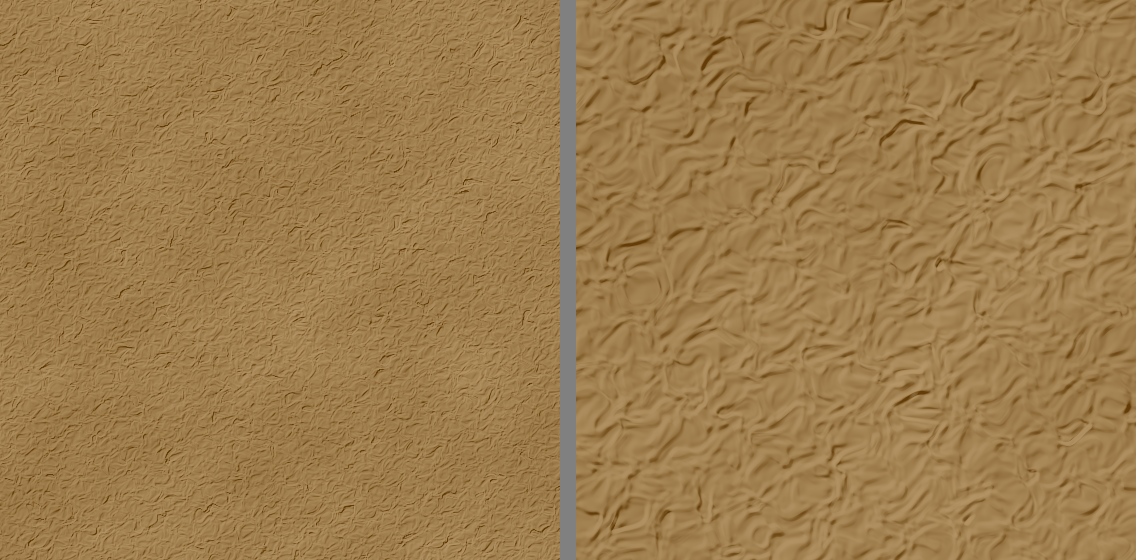
Left: the whole. Right: its middle third, enlarged.
Reproduce this texture procedurally as a three.js fragment shader.

```glsl
// Ochre plaster wall: fine crumpled relief with short slanted crevices, lit from the upper left.

varying vec2 vUv;

const vec3 BASE_COLOR = vec3(0.620, 0.488, 0.297);
const vec3 TONE_STEP = vec3(0.042, 0.046, 0.049);  // colour change per unit of tone
const vec2 LIGHT_DIR = vec2(-0.60, 0.80);
const float GRAIN_ANGLE = 0.60;     // slant of the crevices, in radians
const float GRAIN_STRETCH = 1.35;   // length of features along the slant
const float FLAKE_SCALE = 62.0;
const float WRINKLE_SCALE = 122.0;
const float GRIT_SCALE = 225.0;
const float WARP_SCALE = 52.0;
const float WARP_AMOUNT = 0.010;
const float PATCH_SCALE = 28.0;
const float RELIEF_REACH = 0.0013;  // half distance of the slope sample
const float RELIEF_GAIN = 7.0;
const float SHADOW_START = 0.19;
const float SHADOW_GAIN = 7.0;
const float HIGHLIGHT_ROLLOFF = 0.42;
const float DRIFT_GAIN = 0.75;
const float TONE_OFFSET = 0.16;

vec2 gradientAt(vec2 cell) {
  vec3 q = fract(cell.xyx * vec3(0.1031, 0.1030, 0.0973));
  q += dot(q, q.yzx + 33.33);
  float angle = 6.28318 * fract((q.x + q.y) * q.z);
  return vec2(cos(angle), sin(angle));
}

float gradientNoise(vec2 p) {
  vec2 cell = floor(p);
  vec2 f = fract(p);
  vec2 u = f * f * f * (f * (f * 6.0 - 15.0) + 10.0);
  vec2 right = vec2(1.0, 0.0);
  vec2 up = vec2(0.0, 1.0);
  float a = dot(gradientAt(cell), f);
  float b = dot(gradientAt(cell + right), f - right);
  float c = dot(gradientAt(cell + up), f - up);
  float d = dot(gradientAt(cell + 1.0), f - 1.0);
  return mix(mix(a, b, u.x), mix(c, d, u.x), u.y);
}

// Turn to the slant of the grain and lengthen features along it.
vec2 toGrain(vec2 p) {
  float c = cos(GRAIN_ANGLE);
  float s = sin(GRAIN_ANGLE);
  return vec2((c * p.x + s * p.y) / GRAIN_STRETCH, c * p.y - s * p.x) + 3.0;
}

// Plaster surface: soft lumps, wrinkles and grit, cut by steep-edged pits.
float height(vec2 p, float roughness) {
  vec2 g = toGrain(p);
  vec2 w = g * WARP_SCALE;
  g += WARP_AMOUNT * vec2(gradientNoise(w), gradientNoise(w + 41.7));
  float flake = gradientNoise(g * FLAKE_SCALE);
  float wrinkle = gradientNoise(g * WRINKLE_SCALE + 17.3);
  float grit = gradientNoise(g * GRIT_SCALE + 71.9);
  float pit = smoothstep(0.06, 0.24, flake + 0.35 * wrinkle + 0.12 * grit);
  float fold = smoothstep(-0.05, 0.15, wrinkle + 0.3 * grit);
  float lumps = 0.42 * flake + 0.30 * wrinkle + 0.24 * grit;
  return lumps + 0.12 * fold - 0.40 * roughness * pit;
}

void main() {
  // Small patches where the surface is calmer or more broken.
  vec2 grain = toGrain(vUv);
  float patches = gradientNoise(grain * PATCH_SCALE + 5.2);
  float roughness = clamp(0.8 + 2.4 * patches, 0.05, 2.0);

  // Slope towards the light.
  vec2 reach = LIGHT_DIR * RELIEF_REACH;
  float slope = height(vUv - reach, roughness) - height(vUv + reach, roughness);

  // Deepen the crevices and hold back the lit rims.
  float tone = RELIEF_GAIN * slope;
  tone -= SHADOW_GAIN * max(-slope - SHADOW_START, 0.0);
  tone /= 1.0 + HIGHLIGHT_ROLLOFF * max(tone, 0.0);

  // Faint uneven staining.
  float drift = gradientNoise(grain * 5.0 + 9.1) + 0.7 * gradientNoise(grain * 14.0 + 27.4);
  tone += TONE_OFFSET + DRIFT_GAIN * drift;

  gl_FragColor = vec4(BASE_COLOR + TONE_STEP * clamp(tone, -5.5, 2.2), 1.0);
}
```
